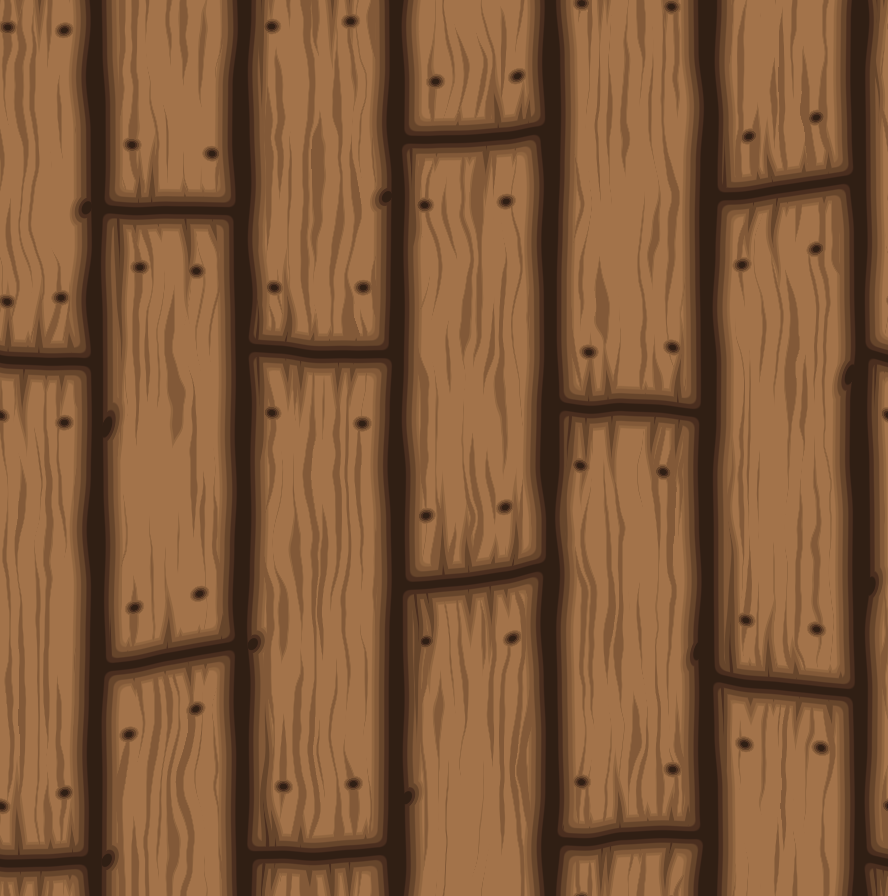
This texture is drawn by a WebGL 2 fragment shader. Its source:

```glsl
#version 300 es
precision highp float;
// Staggered upright wooden planks with split ends, nails, chips and wavy grain.
uniform vec2 u_resolution;
out vec4 outColor;

#define TILE_WIDTH 99.2   // lengths are percent of the canvas height
#define SIDE_GAP 0.68     // half width of the gap between columns
#define END_GAP 0.45      // half width of the gap between plank ends
#define GRAIN_STEP 1.5
#define GRAIN_WEIGHT 0.9
#define SPLITS 6
#define NAIL_INSET 7.0
#define SOFTNESS 0.1

const vec3 GAP = vec3(0.19, 0.12, 0.08);
const vec3 UMBER = vec3(0.29, 0.18, 0.12);
const vec3 BROWN = vec3(0.40, 0.27, 0.17);
const vec3 GRAIN = vec3(0.51, 0.35, 0.22);
const vec3 HALO = vec3(0.57, 0.40, 0.25);
const vec3 WOOD = vec3(0.64, 0.45, 0.29);

// Column borders, then per column two joints as (height, tilt) pairs.
const float BORDER[7] = float[7](-3.1, 10.9, 27.2, 44.4, 61.6, 79.2, 96.1);
const vec4 JOINTS[6] = vec4[6](
  vec4(40.1, 0.9, 96.1, 0.0), vec4(23.7, 0.5, 73.5, -2.6),
  vec4(39.4, 0.8, 95.4, -0.6), vec4(15.1, -1.0, 64.4, -2.2),
  vec4(45.7, 1.2, 93.5, -0.5), vec4(21.2, -2.2, 76.8, 2.0));

float hash(vec2 p) {
  vec3 q = fract(vec3(p.xyx) * 0.1031);
  q += dot(q, q.yzx + 33.33);
  return fract((q.x + q.y) * q.z);
}

float noise(vec2 p) {
  vec2 i = floor(p), f = fract(p);
  f = f * f * (3.0 - 2.0 * f);
  return mix(mix(hash(i), hash(i + vec2(1, 0)), f.x),
             mix(hash(i + vec2(0, 1)), hash(i + vec2(1, 1)), f.x), f.y);
}

// Flat bands of tone, from the gap (negative depth) up to the bare wood.
vec3 shade(float depth, float soft) {
  vec3 c = mix(GAP, UMBER, smoothstep(-soft, soft, depth));
  c = mix(c, BROWN, smoothstep(-soft, soft, depth - 0.5));
  c = mix(c, GRAIN, smoothstep(-soft, soft, depth - 1.1));
  c = mix(c, HALO, smoothstep(-soft, soft, depth - 1.6));
  return mix(c, WOOD, smoothstep(-soft, soft, depth - 1.9));
}

float smoothMin(float a, float b, float k) {
  float h = max(k - abs(a - b), 0.0) / k;
  return min(a, b) - h * h * k * 0.25;
}

// Wavy lines that swell and fade along the plank.
float grainDepth(vec2 p, float seed) {
  float x = p.x + 1.7 * noise(vec2(p.x * 0.3 + seed, p.y * 0.14))
          + 0.4 * noise(vec2(p.x * 0.6, p.y * 0.45 + seed));
  float cell = floor(x / GRAIN_STEP);
  float offset = (hash(vec2(cell, seed)) - 0.5) * 0.5;
  float across = abs(x - (cell + 0.5 + offset) * GRAIN_STEP);
  float swell = noise(vec2(cell * 7.3 + seed, p.y * 0.13 + cell * 3.7));
  float line = across - (swell - 0.42) * GRAIN_WEIGHT;
  return max(1.3, 1.6 + 3.0 * line);
}

// Tapered splits running in from one end, the outer ones sometimes long.
float splitDepth(float x, float fromEnd, float width, float seed) {
  float depth = 9.0;
  for (int i = 0; i < SPLITS; i++) {
    float a = hash(vec2(float(i), seed)), b = hash(vec2(seed, float(i) + 9.0));
    float center = (float(i) + 0.6 + 0.4 * (a - 0.5) * 2.0 - 0.1) / float(SPLITS) * width;
    float reach = mix(3.0, 13.0, b * b);
    if ((i == 0 || i == SPLITS - 1) && a > 0.5) reach = 32.0;
    depth = min(depth, 0.2 + 1.4 * abs(x - center) + 1.7 * max(fromEnd, 0.0) / reach);
  }
  return depth;
}

// A pair of nails near one end.
float nailDepth(float x, float fromEnd, float width, float seed) {
  float depth = 9.0;
  for (int i = 0; i < 2; i++) {
    vec2 jitter = vec2(hash(vec2(seed, float(i) + 31.0)), hash(vec2(float(i) + 47.0, seed))) - 0.5;
    float center = (0.23 + 0.5 * float(i) + 0.12 * jitter.x) * width;
    vec2 q = vec2(x - center, fromEnd - NAIL_INSET - 1.6 * jitter.y);
    depth = min(depth, 3.0 * (length(q * vec2(0.9, 1.1)) - 0.35));
  }
  return depth;
}

void main() {
  vec2 p = gl_FragCoord.xy / u_resolution.y * 100.0;
  p = vec2(mod(p.x - BORDER[0], TILE_WIDTH) + BORDER[0], 100.0 - p.y);

  // Find the column and the plank within it.
  int column = 0;
  for (int i = 1; i < 6; i++) column += p.x > BORDER[i] ? 1 : 0;
  float width = BORDER[column + 1] - BORDER[column];
  float x = p.x - BORDER[column];
  vec4 joint = JOINTS[column];
  float bend = 0.7 * (noise(vec2(x * 0.25, float(column) * 5.0)) - 0.5);
  vec2 seam = joint.xz + joint.yw * (x / width - 0.5) + bend;
  bool middle = p.y > seam.x && p.y < seam.y;
  float top = middle ? seam.x : (p.y < seam.x ? seam.y - 100.0 : seam.y);
  float span = middle ? seam.y - seam.x : seam.x + 100.0 - seam.y;
  float y = p.y - top;
  float seed = float(column) * 13.0 + (middle ? 5.0 : 1.0);

  // Worn outline, darker along the right side.
  float left = x + 0.7 * (noise(vec2(y * 0.16, seed)) - 0.5);
  float right = width - x - 0.3 + 0.7 * (noise(vec2(y * 0.16, seed + 50.0)) - 0.5);
  float ends = min(y, span - y) - END_GAP;
  float depth = smoothMin(min(left, right) - SIDE_GAP, ends, 0.9);

  // Splits and nails at both ends, then one chip on some sides.
  float bent = x + 0.9 * (noise(vec2(x * 0.3 + seed, y * 0.2)) - 0.5);
  depth = min(depth, splitDepth(bent, y, width, seed + 100.0));
  depth = min(depth, splitDepth(bent, span - y, width, seed + 200.0));
  depth = min(depth, nailDepth(x, y, width, seed + 300.0));
  depth = min(depth, nailDepth(x, span - y, width, seed + 400.0));
  float chipSize = hash(vec2(seed, 77.0));
  float chipX = hash(vec2(seed, 88.0)) > 0.5 ? 1.0 : width - 1.2;
  vec2 chip = vec2(x - chipX, y - span * mix(0.3, 0.7, hash(vec2(88.0, seed))));
  chip.x += 0.25 * chip.y;
  if (chipSize > 0.4) depth = min(depth, 1.2 * (length(chip / vec2(0.8, 2.0 * chipSize)) - 0.7));

  depth = min(depth, grainDepth(vec2(x, y), seed));
  float soft = max(SOFTNESS, 70.0 / u_resolution.y);
  outColor = vec4(shade(depth, soft), 1.0);
}
```
